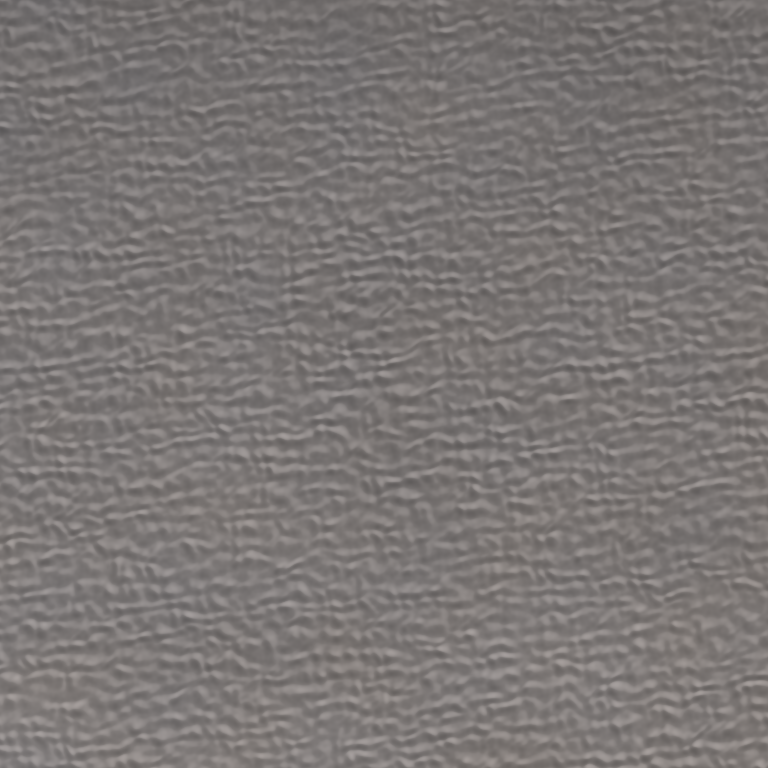
This texture is drawn by a Shadertoy shader. Its source:

```glsl
// Grey woven-grain leatherette: short broken ridges, nearly level, with fine bumps.
// A height field of crossed threads and gradient noise is lit from the upper right,
// then tinted warm grey over a slow brightening towards the bottom.

const float TAU = 6.28318;
const float ROWS = 45.0;
const float COLUMNS = 48.0;
const float ROW_SLOPE = 0.08;
const vec2 LIGHT_STEP = vec2(0.0030, 0.0062);
const vec3 WARM_GREY = vec3(1.0, 0.962, 0.952);
const vec3 COOL_TINT = vec3(-0.006, 0.0, 0.008);

// Pseudo-random unit vector for a lattice cell
vec2 randomDirection(vec2 cell) {
    vec3 h = fract(cell.xyx * vec3(0.1031, 0.1030, 0.0973));
    h += dot(h, h.yzx + 33.33);
    float angle = TAU * fract((h.x + h.y) * h.z);
    return vec2(cos(angle), sin(angle));
}

// Gradient noise, about -0.7 to 0.7
float gradientNoise(vec2 p) {
    vec2 cell = floor(p);
    vec2 f = fract(p);
    vec2 blend = f * f * f * (f * (f * 6.0 - 15.0) + 10.0);
    float a = dot(randomDirection(cell), f);
    float b = dot(randomDirection(cell + vec2(1, 0)), f - vec2(1, 0));
    float c = dot(randomDirection(cell + vec2(0, 1)), f - vec2(0, 1));
    float d = dot(randomDirection(cell + vec2(1, 1)), f - vec2(1, 1));
    return mix(mix(a, b, blend.x), mix(c, d, blend.x), blend.y);
}

// One family of parallel threads, 0 in the grooves and 1 on the crests
float threads(float coordinate, float count, float bend) {
    return 0.5 + 0.5 * cos(TAU * (coordinate * count + bend));
}

// Embossed surface height: rows broken up by columns, and small bumps
float grainHeight(vec2 p) {
    float slowBend = gradientNoise(p * vec2(7.0, 13.0) + 3.7);
    float fineBend = gradientNoise(p * vec2(34.0, 38.0) + 17.3);
    float breaks = gradientNoise(p * vec2(27.0, 46.0) + 41.9);
    float bumps = gradientNoise(p * vec2(54.0, 66.0) + 71.1);
    float rows = threads(p.y, ROWS, 1.1 * slowBend + 0.6 * fineBend);
    float columns = threads(p.x, COLUMNS, 1.3 * slowBend + 0.7 * breaks);
    float strength = max(0.1, 0.55 + 1.1 * breaks);
    return rows * strength * (0.6 + 0.75 * columns) + 0.15 * columns + 0.85 * bumps;
}

// Height difference along the light direction: lit slopes are positive
float relief(vec2 p, vec2 lightStep) {
    return grainHeight(p) - grainHeight(p + lightStep);
}

// Soft shadows on one side, stronger but rounded-off sheen on the other
float shade(float slope) {
    float sheen = max(slope, 0.0);
    float shadow = min(slope, 0.0);
    return 0.19 * sheen / (1.0 + 0.65 * sheen) + 0.095 * shadow / (1.0 - 0.45 * shadow);
}

void mainImage(out vec4 fragColor, in vec2 fragCoord) {
    vec2 uv = fragCoord / iResolution.xy;
    vec2 p = fragCoord / iResolution.y;

    // Shear the rows so that they climb gently to the right, columns upright
    vec2 grain = vec2(p.x, p.y - ROW_SLOPE * p.x);

    // Relief, a little flatter towards the dim top edge
    float patches = 1.0 + 0.35 * gradientNoise(p * 5.0 + 9.2);
    float depth = patches * mix(1.06, 0.8, smoothstep(0.5, 1.0, uv.y));
    float slope = relief(grain, LIGHT_STEP) * depth;

    // Broad lighting, faint mottling and fine grain
    float light = mix(0.498, 0.448, uv.y) - 0.008 * (uv.x - 0.5);
    light -= 0.012 * smoothstep(0.85, 1.0, uv.y);
    light += 0.022 * gradientNoise(p * vec2(4.0, 7.0) + 23.4);
    light += 0.018 * gradientNoise(p * 150.0 + 5.8);
    light += shade(slope);

    // Warm grey with drifting cool and brownish patches
    float coolness = gradientNoise(p * 9.0 + 61.5) + 0.5 * (uv.y - uv.x);
    vec3 color = WARM_GREY * light + COOL_TINT * coolness;
    fragColor = vec4(clamp(color, 0.0, 1.0), 1.0);
}
```
